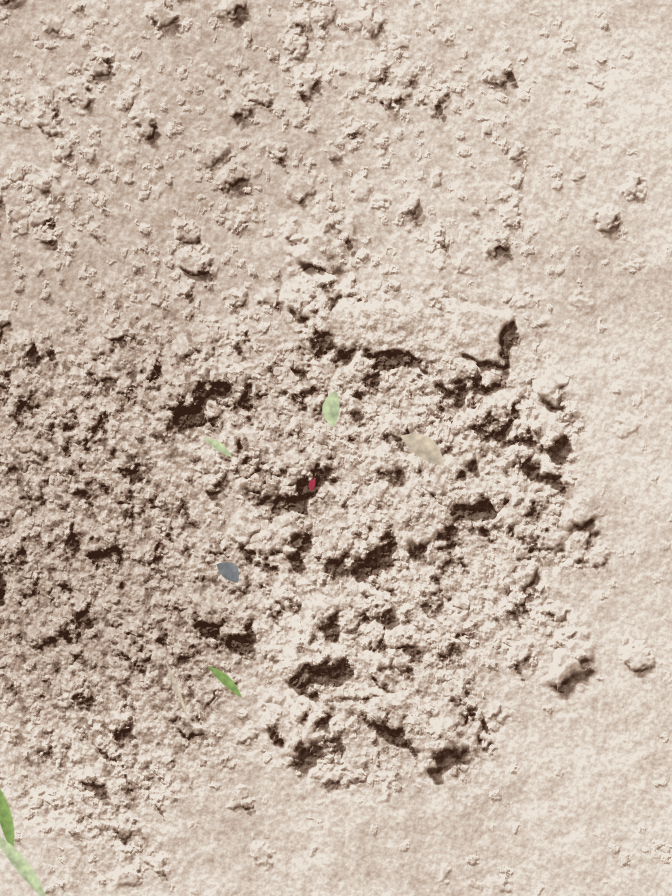
A Shadertoy shader for this texture:

```glsl
// Churned sandy mud: a heap of broken clods and crumbs on smooth pale ground.
// A height field of warped clods, a slab and gradient noise is lit from upper
// left, with short marched shadows; a few leaves, straws and a pebble lie on top.

const vec3 SOIL_DARK = vec3(0.25, 0.17, 0.13);
const vec3 SOIL_MID = vec3(0.71, 0.62, 0.55);
const vec3 SOIL_PALE = vec3(0.87, 0.82, 0.77);
const vec3 GRASS = vec3(0.55, 0.66, 0.38);
const vec3 LEAF_PALE = vec3(0.78, 0.83, 0.66);
const vec3 STRAW = vec3(0.83, 0.77, 0.68);
const vec3 PEBBLE = vec3(0.50, 0.51, 0.52);
const vec3 PETAL = vec3(0.70, 0.25, 0.32);
const vec2 TO_LIGHT = vec2(-0.45, 0.89);

float hash(vec2 p) {
    vec3 q = fract(p.xyx * 0.1031);
    q += dot(q, q.yzx + 33.33);
    return fract((q.x + q.y) * q.z);
}

mat2 rotation(float a) { return mat2(cos(a), -sin(a), sin(a), cos(a)); }

float cornerSlope(vec2 id, vec2 offset) {
    float a = 6.2832 * hash(id);
    return dot(vec2(cos(a), sin(a)), offset);
}

float gradientNoise(vec2 p) {
    vec2 id = floor(p), f = fract(p);
    vec2 u = f * f * f * (f * (f * 6.0 - 15.0) + 10.0);
    vec2 e = vec2(1.0, 0.0);
    float low = mix(cornerSlope(id, f), cornerSlope(id + e, f - e), u.x);
    float high = mix(cornerSlope(id + e.yx, f - e.yx), cornerSlope(id + 1.0, f - 1.0), u.x);
    return 1.4 * mix(low, high, u.y);
}

float fbm(vec2 p, int octaves) {
    float sum = 0.0, amp = 0.5;
    for (int i = 0; i < octaves; i++) {
        sum += amp * gradientNoise(p);
        p = rotation(0.6) * p * 2.03 + 17.0;
        amp *= 0.55;
    }
    return sum;
}

// Soft ragged region, 1 inside and 0 outside
float region(vec2 p, vec2 center, vec2 radius, float ragged) {
    return smoothstep(1.2, 0.55, length((p - center) / radius) + ragged);
}

// Scattered rough lumps; cover is the share of cells that hold one
float clods(vec2 p, float scale, float cover) {
    vec2 q = p * scale + 50.0;
    q += 0.50 * vec2(fbm(q * 1.7, 3), fbm(q * 1.7 + 31.0, 3));
    vec2 cell = floor(q);
    float top = 0.0;
    for (int j = -1; j <= 1; j++)
    for (int i = -1; i <= 1; i++) {
        vec2 id = cell + vec2(i, j);
        vec2 d = q - id - 0.15 - 0.7 * vec2(hash(id), hash(id + 41.0));
        d = abs(rotation(6.2832 * hash(id + 7.0)) * d) * vec2(0.85, 1.2);
        float size = 0.25 + 0.38 * hash(id + 3.0);
        float dist = mix(length(d), max(d.x, d.y), 0.4) / size;
        float present = smoothstep(0.0, 0.15, cover - hash(id + 19.0));
        top = max(top, present * size * smoothstep(1.0, 0.35, dist));
    }
    return top / scale;
}

float slab(vec2 p, vec2 center, vec2 halfSize, float angle) {
    vec2 d = abs(rotation(angle) * (p - center)) - halfSize;
    float dist = length(max(d, 0.0)) + min(max(d.x, d.y), 0.0);
    return smoothstep(0.008, -0.008, dist + 0.030 * fbm(p * 18.0, 3));
}

float heapMask(vec2 p, float ragged) { return region(p, vec2(0.57, 0.54), vec2(0.31, 0.40), ragged); }
float crumbMask(vec2 p, float ragged) { return region(p, vec2(0.15, 0.47), vec2(0.25, 0.42), ragged); }
float sprinkleMask(vec2 p, float ragged) { return region(p, vec2(0.32, 1.02), vec2(0.60, 0.46), ragged); }

float soilHeight(vec2 p) {
    float ragged = 0.5 * fbm(p * 6.0, 2);
    float heap = heapMask(p, ragged), crumb = crumbMask(p, ragged);
    float sprinkle = sprinkleMask(p, ragged);
    float plate = slab(p, vec2(0.625, 0.84), vec2(0.125, 0.038), -0.08);
    float loose = 0.12 + 0.25 * sprinkle;
    float rough = max(heap, crumb);
    float h = 0.025 * fbm(p * 5.0, 3) + (0.006 + 0.014 * rough) * fbm(p * 38.0, 4);
    h += (1.0 - plate) * 0.75 * clods(p, 10.0, 0.95 * heap + 0.10 * sprinkle);
    h += (1.0 - 0.9 * plate) * 0.90 * clods(p, 24.0, loose + 0.5 * heap + 0.40 * crumb);
    h += (1.0 - 0.7 * plate) * 1.10 * clods(p, 62.0, loose + 0.45 * rough);
    return h + 0.045 * plate;
}

float castShadow(vec2 p, float h) {
    float blocked = 0.0, reach = 0.0035;
    for (int i = 0; i < 5; i++) {
        blocked = max(blocked, soilHeight(p + TO_LIGHT * reach) - h - 0.5 * reach);
        reach *= 1.7;
    }
    return smoothstep(0.001, 0.019, blocked);
}

vec3 soilColour(float tone) {
    vec3 low = mix(SOIL_DARK, SOIL_MID, (tone - 0.25) / 0.46);
    vec3 high = mix(SOIL_MID, SOIL_PALE, (tone - 0.71) / 0.16);
    return tone < 0.71 ? low : high;
}

// Lens shape painted over the ground, with a slight bend
vec3 paintBlade(vec3 base, vec2 p, vec2 center, vec2 size, float angle, vec3 tint) {
    vec2 d = rotation(angle) * (p - center) / size;
    float dist = (abs(d.y + 0.4 * d.x * d.x - 0.2) - 1.0 + d.x * d.x) * size.y;
    float edge = 0.0016;
    float shade = 0.95 + 0.25 * fbm(p * 90.0, 2) + 0.07 * d.y;
    return mix(base, tint * shade, smoothstep(edge, -edge, dist) * step(abs(d.x), 1.2));
}

void mainImage(out vec4 fragColor, in vec2 fragCoord) {
    vec2 p = fragCoord / iResolution.x;

    // Relief and shadows
    float h = soilHeight(p);
    float slope = (soilHeight(p + TO_LIGHT * 0.003) - h) / 0.003;
    float shadow = castShadow(p, h);

    // Damp and dry areas, drag marks, grain and dark pits
    float ragged = 0.5 * fbm(p * 6.0, 2);
    float crumb = crumbMask(p, ragged);
    float rough = max(heapMask(p, ragged), crumb);
    float damp = smoothstep(0.75, 0.0, p.x + 0.2 * ragged) * smoothstep(0.1, 0.5, p.y);
    float drag = gradientNoise(vec2(p.x * 28.0, p.y * 2.5)) * smoothstep(0.45, 0.15, p.y);
    float pits = smoothstep(0.08, 0.40, fbm(p * 48.0 + 5.0, 3));
    float tone = 0.865 - 0.075 * damp - 0.025 * rough - 0.025 * crumb;
    tone += 0.04 * drag + 0.08 * fbm(p * 4.0 + 9.0, 3);
    tone += (0.13 + 0.09 * rough) * fbm(p * 125.0, 2);
    tone -= pits * (0.03 + 0.08 * rough + 0.16 * crumb + 0.04 * sprinkleMask(p, ragged));
    tone -= 0.12 * clamp(slope, -0.7, 1.5) + 0.43 * shadow;
    vec3 colour = soilColour(clamp(tone, 0.20, 0.93));

    // Leaves, grass, straw, pebble and petal
    colour = paintBlade(colour, p, vec2(0.495, 0.725), vec2(0.028, 0.013), 1.5, LEAF_PALE);
    colour = paintBlade(colour, p, vec2(0.630, 0.665), vec2(0.040, 0.016), -0.6, STRAW);
    colour = paintBlade(colour, p, vec2(0.325, 0.668), vec2(0.026, 0.006), -0.6, LEAF_PALE);
    colour = paintBlade(colour, p, vec2(0.335, 0.320), vec2(0.035, 0.007), -0.75, GRASS);
    colour = paintBlade(colour, p, vec2(0.262, 0.310), vec2(0.050, 0.003), -1.2, STRAW);
    colour = paintBlade(colour, p, vec2(0.005, 0.120), vec2(0.060, 0.010), -1.3, GRASS);
    colour = paintBlade(colour, p, vec2(0.030, 0.045), vec2(0.070, 0.010), -0.9, LEAF_PALE);
    colour = paintBlade(colour, p, vec2(0.340, 0.482), vec2(0.021, 0.013), -0.7, PEBBLE);
    colour = paintBlade(colour, p, vec2(0.465, 0.612), vec2(0.010, 0.005), 1.3, PETAL);
    fragColor = vec4(colour, 1.0);
}
```
